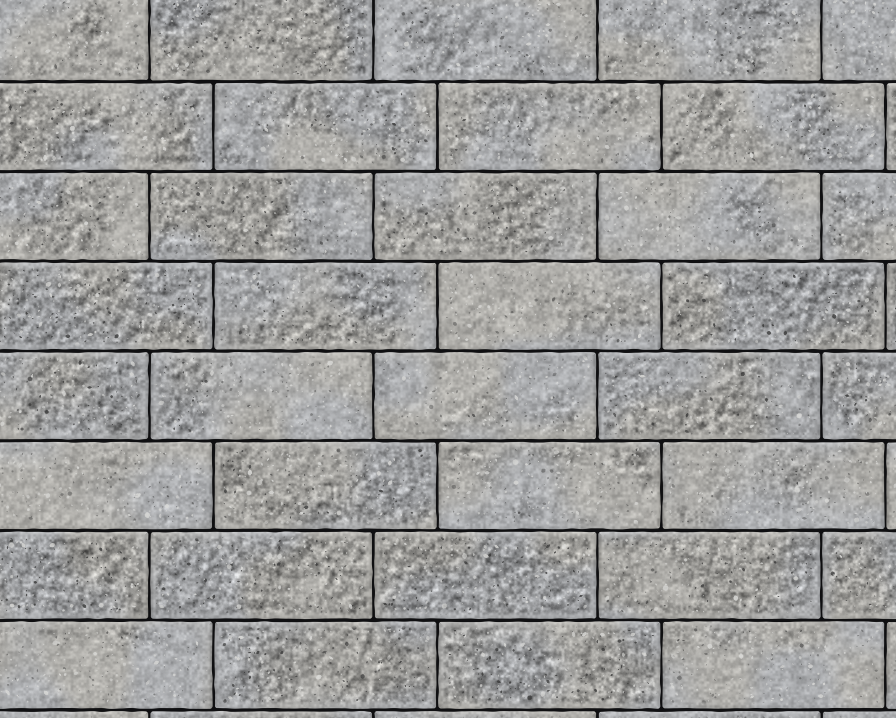
Give the GLSL for this texture, as a WebGL 1 fragment shader.

```glsl
precision highp float;
// Split-face concrete block wall in running bond, with thin dark open joints.
// Each block has its own noise domain, keyed by a wrapped block index, so the
// sheet tiles. Lengths inside a block are in units of one course height.

uniform vec2 u_resolution;

// Layout
const vec2 BLOCKS = vec2(4.0, 8.0);        // blocks across, courses down
const vec2 BLOCK_SIZE = vec2(2.5, 1.0);
const float COURSE_SHIFT = 0.09;           // height of the lowest joint
const float EVEN_SHIFT = 0.953;            // joint position in even courses
const float ODD_SHIFT = 0.667;             // joint position in odd courses

// Joints and rims
const vec2 JOINT_HALF = vec2(0.012, 0.016);
const float CORNER_RADIUS = 0.03;
const float EDGE_WOBBLE = 0.012;
const float RIM_WIDTH = 0.065;

// Stone
const float SMOOTH_TONE = 0.685;
const float ROUGH_TONE = 0.60;
const float BLOCK_VARIATION = 0.55;
const float RELIEF_SCALE = 12.0;
const float GRAIN_SCALE = 34.0;
const vec2 LIGHT_STEP = vec2(-0.022, 0.03);
const vec3 WARM_TINT = vec3(1.008, 1.0, 0.975);
const vec3 COOL_TINT = vec3(0.99, 1.0, 1.015);
const vec3 CHIP_COLOR = vec3(0.86, 0.86, 0.85);
const vec3 PIT_COLOR = vec3(0.22, 0.22, 0.22);
const vec3 JOINT_COLOR = vec3(0.06, 0.06, 0.065);

float hash(vec2 p) {
  vec3 q = fract(vec3(p.xyx) * 0.1031);
  q += dot(q, q.yzx + 33.33);
  return fract((q.x + q.y) * q.z);
}

vec2 hash2(vec2 p) {
  return vec2(hash(p + 17.3), hash(p + 91.7));
}

float noise(vec2 p) {
  vec2 i = floor(p);
  vec2 f = fract(p);
  f = f * f * (3.0 - 2.0 * f);
  float low = mix(hash(i), hash(i + vec2(1.0, 0.0)), f.x);
  float high = mix(hash(i + vec2(0.0, 1.0)), hash(i + 1.0), f.x);
  return mix(low, high, f.y);
}

float fbm(vec2 p) {
  float sum = 0.0;
  float weight = 0.533;
  for (int i = 0; i < 4; i++) {
    sum += weight * noise(p);
    p = mat2(1.6, 1.2, -1.2, 1.6) * p + 7.1;
    weight *= 0.5;
  }
  return sum;
}

// Coverage of scattered angular flecks, at most one per grid cell.
float flecks(vec2 p, float scale, float density, float aa) {
  vec2 cell = floor(p * scale);
  vec2 rnd = hash2(cell);
  vec2 d = fract(p * scale) - mix(vec2(0.32), vec2(0.68), rnd);
  float turn = 6.2832 * hash(cell + 5.9);
  d = mat2(cos(turn), sin(turn), -sin(turn), cos(turn)) * d;
  d = abs(d) * vec2(1.0, 1.0 + rnd.x);
  float dist = max(max(d.x, d.y), 0.75 * (d.x + d.y));
  float radius = mix(0.12, 0.29, rnd.y * rnd.y);
  float soft = max(aa * scale * 0.7, 0.04);
  float present = step(hash(cell + 43.1), density);
  return present * (1.0 - smoothstep(radius - soft, radius + soft, dist));
}

void main() {
  vec2 uv = gl_FragCoord.xy / u_resolution;
  float aa = BLOCKS.y / u_resolution.y;

  // Block index and position from the block centre
  vec2 grid = uv * BLOCKS;
  grid.y -= COURSE_SHIFT;
  grid.x -= mix(EVEN_SHIFT, ODD_SHIFT, mod(floor(grid.y), 2.0));
  vec2 id = mod(floor(grid), BLOCKS);
  vec2 local = (fract(grid) - 0.5) * BLOCK_SIZE;
  vec2 q = local + 5.0 + 60.0 * hash2(id + 3.0);

  // Worn outline of the block; inside is positive
  vec2 box = abs(local) - 0.5 * BLOCK_SIZE + JOINT_HALF + CORNER_RADIUS;
  float inside = CORNER_RADIUS - length(max(box, 0.0)) - min(max(box.x, box.y), 0.0);
  inside -= EDGE_WOBBLE * (noise(q * 9.0) - 0.4);
  float face = smoothstep(0.25 * RIM_WIDTH, 1.5 * RIM_WIDTH, inside);

  // Rough patches, directional relief and fine grain
  float wear = fbm(q * 1.9) + BLOCK_VARIATION * (hash(id + 11.0) - 0.45);
  float rough = smoothstep(0.25, 0.72, wear) * face;
  float relief = fbm((q + LIGHT_STEP) * RELIEF_SCALE) - fbm((q - LIGHT_STEP) * RELIEF_SCALE);
  float grain = noise(q * GRAIN_SCALE) - 0.5;
  float tone = mix(SMOOTH_TONE, ROUGH_TONE, rough);
  tone -= relief * mix(0.12, 0.42, rough) * mix(0.3, 1.0, face);
  tone += grain * mix(0.13, 0.24, rough);
  tone += 0.12 * (fbm(q * 5.0) - 0.5);
  vec3 color = tone * mix(COOL_TINT, WARM_TINT, smoothstep(0.3, 0.7, noise(q * 1.3)));

  // Pale aggregate and dark pits
  float chips = max(flecks(q, 9.0, 0.16, aa), flecks(q + 2.7, 17.0, 0.15, aa));
  float pits = max(flecks(q + 4.1, 11.0, 0.07, aa), flecks(q + 8.3, 19.0, 0.10, aa));
  color = mix(color, PIT_COLOR, pits * face * mix(0.4, 0.8, rough));
  color = mix(color, CHIP_COLOR, chips * face * mix(0.5, 0.85, hash(floor(q * 9.0))));

  // Rims: lit along the top, shaded at the sides and the foot
  vec2 side = 0.5 * BLOCK_SIZE - abs(local);
  float rim = 1.0 - smoothstep(0.3 * RIM_WIDTH, RIM_WIDTH, min(side.x, side.y));
  float rimLight = side.x < side.y ? -0.10 : 0.05 * sign(local.y);
  color += rim * rimLight;

  color = mix(JOINT_COLOR, color, smoothstep(-0.6 * aa, 0.6 * aa, inside));
  gl_FragColor = vec4(clamp(color, 0.0, 1.0), 1.0);
}
```
